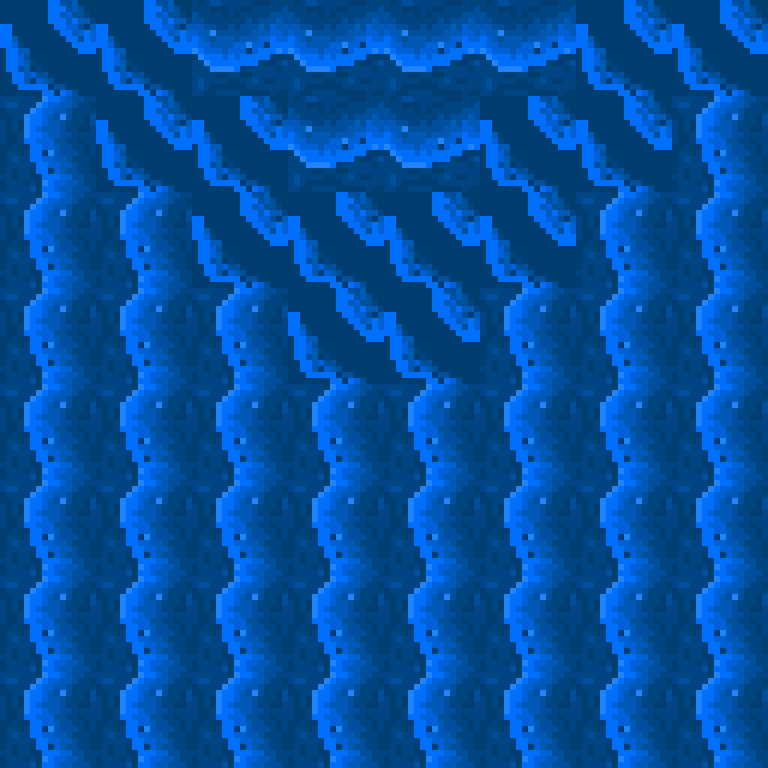
Give the GLSL for this pattern, as a three.js fragment shader.

```glsl
// Pixel-art waterfall: blue foam ridges falling straight, slanting and lying level in nested tiles.
varying vec2 vUv;

float hash(vec2 p) {
  vec3 q = fract(p.xyx * 0.1031);
  q += dot(q, q.yzx + 33.33);
  return fract((q.x + q.y) * q.z);
}

// Water colours from deep (0) to foam highlight (6)
vec3 waterColor(float level) {
  if (level < 0.5) return vec3(0.0, 0.24, 0.44);
  if (level < 1.5) return vec3(0.0, 0.265, 0.51);
  if (level < 2.5) return vec3(0.0, 0.31, 0.61);
  if (level < 3.5) return vec3(0.0, 0.35, 0.71);
  if (level < 4.5) return vec3(0.0, 0.38, 0.84);
  if (level < 5.5) return vec3(0.0, 0.44, 0.99);
  return vec3(0.12, 0.52, 0.99);
}

float isCell(vec2 cell, vec2 target) {
  return step(distance(cell, target), 0.5);
}

// Scalloped ridge: x runs across the ridge, y along it
float ridgeLevel(vec2 cell) {
  float noise = hash(cell + 7.0);
  float dash = hash(vec2(cell.x, floor((cell.y + mod(cell.x, 3.0)) / 2.0)) + 31.0);
  float level = step(0.5, dash) + step(0.92, noise);
  if (cell.y == 1.0 && (cell.x == 1.0 || cell.x == 2.0)) level = 2.0;

  float edge = max(7.0 - cell.y, 4.0 + floor(max(cell.y - 5.0, 0.0) / 2.6));
  float inside = cell.x - edge;
  if (inside >= 0.0) {
    float fade = floor(6.0 - 0.58 * (inside + 1.6 * (noise - 0.5)));
    if (inside < 2.0) fade = 5.0;
    if (inside < 1.0 && (cell.y < 5.0 || noise > 0.75)) fade = 6.0;
    level = max(level, fade);
  }

  // Sparkles and pits
  float sparkle = isCell(cell, vec2(8.0, 9.0)) + isCell(cell, vec2(10.0, 3.0));
  float pit = isCell(cell, vec2(8.0, 12.0)) + isCell(cell, vec2(7.0, 9.0));
  return mix(mix(level, 6.0, sparkle), 0.0, pit);
}

// Two slanted foam strips on still, deep water; y runs down
float slantLevel(vec2 cell) {
  float y = cell.y;
  float left = floor(y / 4.0) - 1.0 + step(14.0, y) + 4.0 * step(15.0, y);
  float right = floor(0.75 * y - 1.0) + max(y - 12.0, 0.0);
  bool lower = y > 3.0 && cell.x >= left && cell.x < right;

  float upperLeft = 8.0 + floor(y * y / 11.0);
  bool upper = y < 9.0 && cell.x >= upperLeft && cell.x < 13.0 + y;
  if (!lower && !upper) return 0.0;

  float inside = cell.x - (upper ? upperLeft : left);
  float toRight = (upper ? 13.0 + y : right) - cell.x;
  float noise = hash(cell + 53.0);
  if (inside < 2.0 || (lower && y == 14.0 && cell.x < 8.0)) return 5.0;
  if (upper && y > 6.0) return 5.0;
  if (toRight < 2.0) return 1.0 + floor(noise * 3.0);
  return noise < 0.08 ? 0.0 : 2.0 + floor(noise * 3.6);
}

// Eight by eight tiles, each of sixteen cells a side
vec3 waterfall(vec2 uv) {
  vec2 grid = floor(vec2(uv.x, 1.0 - uv.y) * 128.0);
  vec2 tile = floor(grid / 16.0);
  vec2 cell = mod(grid, 16.0);
  float fromSide = min(tile.x, 7.0 - tile.x) - tile.y;

  float level;
  if (fromSide < 0.0) level = ridgeLevel(cell);
  else if (fromSide < 2.0) level = slantLevel(cell);
  else level = ridgeLevel(vec2(15.0 - cell.y, cell.x));
  return waterColor(level);
}

void main() {
  // Four samples soften the cell borders
  vec3 color = vec3(0.0);
  for (int i = 0; i < 4; i++) {
    vec2 corner = vec2(mod(float(i), 2.0), floor(float(i) / 2.0)) - 0.5;
    color += 0.25 * waterfall(vUv + corner * 0.001);
  }
  gl_FragColor = vec4(color, 1.0);
}
```
